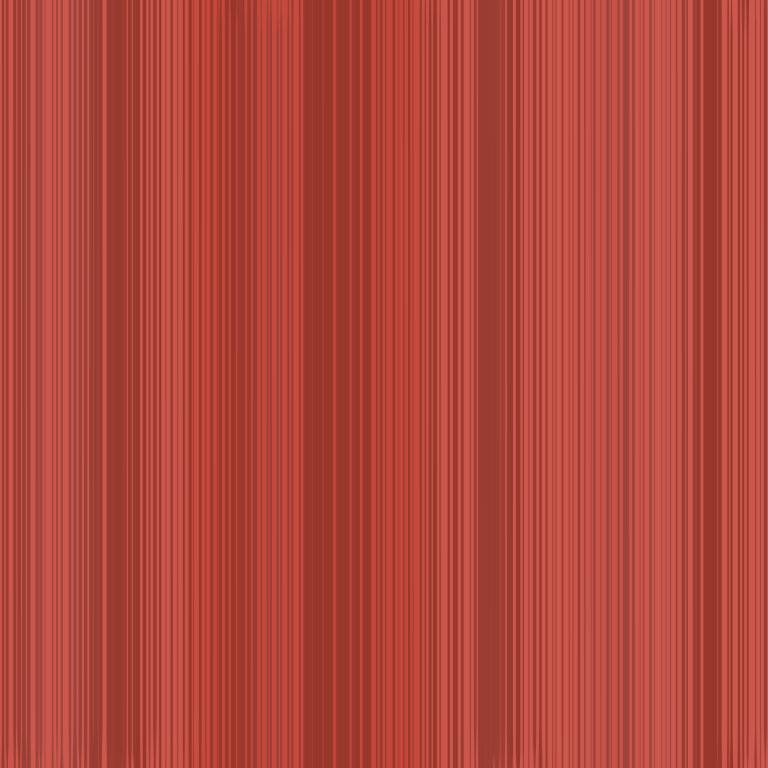
Reproduce this pattern procedurally as a Shadertoy shader.

```glsl
// Fine vertical stripes in brick reds, gathered into broad light and dark bands.
// Each cell holds one dark stripe whose width follows slow noise plus a hash;
// coverage is box filtered, and some stripes fray at the top and bottom.

const vec3 LIGHT_PINK = vec3(0.795, 0.340, 0.302);
const vec3 LIGHT_WARM = vec3(0.768, 0.278, 0.225);
const vec3 DARK_DULL  = vec3(0.606, 0.262, 0.230);
const vec3 DARK_WARM  = vec3(0.588, 0.214, 0.166);

const float STRIPES     = 140.0; // cells across the canvas
const float BANDS       = 14.0;  // broad density waves across the canvas
const float TINTS       = 10.0;  // broad hue waves across the canvas
const float MIN_WIDTH   = 0.22;  // dark width in light bands, in cells
const float MAX_WIDTH   = 1.00;  // dark width in dark bands, in cells
const float WIDTH_VARY  = 0.62;
const float CENTRE_VARY = 0.60;
const float MIN_OPACITY = 0.80;
const float FRAY_DEPTH  = 0.07;  // height of the frayed ends
const float FRAY_AMOUNT = 0.70;
const float FILTER      = 1.0;   // filter width in pixels

float hash(float n, float seed) {
    vec2 p = fract(vec2(n, seed) * vec2(0.1031, 0.1739) + 0.37);
    p += dot(p, p.yx + 33.33);
    return fract((p.x + p.y) * p.x * 7.31);
}

float noise(float x, float seed) {
    float i = floor(x), f = fract(x);
    return mix(hash(i, seed), hash(i + 1.0, seed), f * f * (3.0 - 2.0 * f));
}

// Share of dark at position x: broad bands with narrower ones inside
float density(float x) {
    float n = 0.65 * noise(x * BANDS, 3.0) + 0.35 * noise(x * BANDS * 2.7, 5.0);
    return smoothstep(0.18, 0.78, n);
}

// Part of the filter window [x - w/2, x + w/2] inside [a, b]
float boxCoverage(float x, float w, float a, float b) {
    return max(min(x + 0.5 * w, b) - max(x - 0.5 * w, a), 0.0) / w;
}

// Dark coverage, with each stripe drawn from its own cell
float stripes(vec2 uv, float pixel) {
    float x = uv.x * STRIPES;
    float window = pixel * STRIPES * FILTER;
    float edge = min(uv.y, 1.0 - uv.y);
    float side = step(0.5, uv.y);
    float dark = 0.0;
    for (int k = -2; k <= 2; k++) {
        float id = floor(x) + float(k);
        float place = (id + 0.5) / STRIPES;

        float centre = id + 0.5 + (hash(id, 11.0) - 0.5) * CENTRE_VARY;
        float width = mix(MIN_WIDTH, MAX_WIDTH, density(place));
        width += (hash(id, 17.0) - 0.5) * WIDTH_VARY;

        // Tapered ends, only in some patches
        float depth = FRAY_DEPTH * (0.3 + 0.7 * hash(id, 23.0 + side));
        float patchy = smoothstep(0.45, 0.75, noise(place * 9.0, 29.0 + side));
        float fray = patchy * (1.0 - smoothstep(0.0, depth, edge));
        width += fray * (hash(id, 31.0 + side) - 0.6) * FRAY_AMOUNT;
        width = max(width, 0.16);

        float opacity = mix(MIN_OPACITY, 1.0, sqrt(hash(id, 37.0)));
        float cover = boxCoverage(x, window, centre - 0.5 * width, centre + 0.5 * width);
        dark += cover * opacity;
    }
    return min(dark, 1.0);
}

void mainImage(out vec4 fragColor, in vec2 fragCoord) {
    vec2 uv = fragCoord / iResolution.xy;
    float dark = stripes(uv, 1.0 / iResolution.x);

    // Slow hue drift, separate for the light and dark tones
    float lightTint = smoothstep(0.4, 0.85, noise(uv.x * TINTS + 0.06 * uv.y, 47.0));
    float darkTint = smoothstep(0.25, 0.75, noise(uv.x * TINTS * 1.4 - 0.06 * uv.y, 43.0));
    vec3 lightTone = mix(LIGHT_PINK, LIGHT_WARM, lightTint);
    vec3 darkTone = mix(DARK_DULL, DARK_WARM, darkTint);

    fragColor = vec4(mix(lightTone, darkTone, dark), 1.0);
}
```
